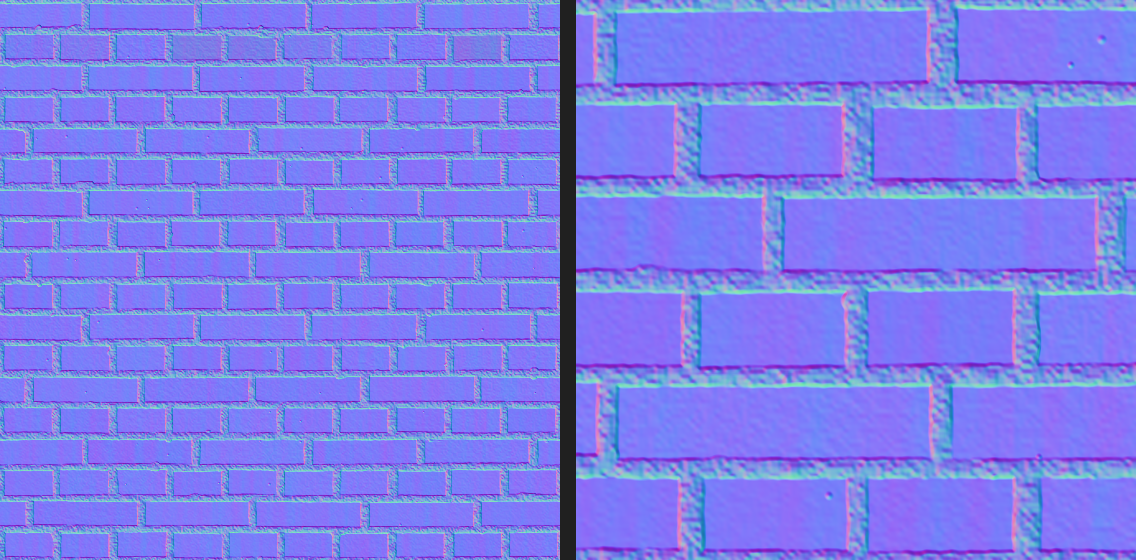
Left: the whole. Right: its middle third, enlarged.
Give the GLSL for this texture map, as a Shadertoy shader.

```glsl
// Tangent-space normal map of a brick wall: courses of long bricks alternate
// with courses of short ones. A height field of rounded boxes and grainy mortar
// is differentiated, then streaks and tilts are added to the normal.

const float ROWS = 18.0;            // courses from bottom to top
const float LONG_COUNT = 5.0;       // bricks across a long course
const float SHORT_COUNT = 10.0;     // bricks across a short course
const float LONG_SHIFT = 0.26;      // joint phase, half a brick more on alternate courses
const float SHORT_SHIFT = 0.015;
const float ROW_SHIFT = 0.015;
const vec2 JOINT = vec2(0.0132, 0.0115);   // mortar width: upright, level
const vec2 JITTER = vec2(0.0022, 0.0012);  // random shift of each brick
const float SKEW = 0.012;           // random rotation of each brick
const float CORNER = 0.0010;
const float BEVEL = 0.0012;         // half width of the sloping edge
const float RELIEF = 0.0021;        // mean brick height above the mortar
const float FILLET = 0.0052;        // reach of the mortar heaped against a brick
const float FILLET_RISE = 0.0009;
const float MORTAR_GRAIN = 0.0021;
const float FACE_GRAIN = 0.00022;
const float WORN_ROW = 16.0;        // course with duller faces
const vec2 STREAK_TILT = vec2(0.23, -0.16);
const vec2 BRICK_TILT = vec2(0.03, 0.06);  // random lean of each brick
const vec2 FACE_TILT = vec2(0.0, -0.05);
const vec2 MORTAR_TILT = vec2(-0.05, 0.18);
const float FACE_LEVEL = 0.96;      // length of the encoded normal
const float MORTAR_LEVEL = 0.82;
const float SLOPE_STEP = 0.0008;    // sampling distance for the slope

float hash(vec2 p) {
    return fract(sin(dot(p, vec2(127.1, 311.7))) * 43758.5453);
}

float noise(vec2 p) {
    vec2 i = floor(p), f = fract(p);
    f = f * f * (3.0 - 2.0 * f);
    return mix(mix(hash(i), hash(i + vec2(1, 0)), f.x),
               mix(hash(i + vec2(0, 1)), hash(i + vec2(1, 1)), f.x), f.y);
}

float signedNoise(vec2 p) { return noise(p) - 0.5; }

// Signed distance to the nearest brick; id receives its column and row.
float brickDistance(vec2 p, out vec2 id) {
    float y = p.y * ROWS + ROW_SHIFT;
    float row = min(floor(y), ROWS - 1.0);
    bool isLong = mod(row, 2.0) > 0.5;
    float count = isLong ? LONG_COUNT : SHORT_COUNT;
    float alternate = mod(row, 4.0) > 2.5 || row > ROWS - 1.5 ? 0.5 : 0.0;
    float x = p.x * count - (isLong ? LONG_SHIFT + alternate : SHORT_SHIFT);
    id = vec2(mod(floor(x), count), row);

    vec2 cell = 1.0 / vec2(count, ROWS);
    vec2 q = (vec2(fract(x), y - row) - 0.5) * cell;
    vec2 random = vec2(hash(id + 3.7), hash(id + 9.2)) - 0.5;
    q -= random * 2.0 * JITTER;
    q.y += q.x * SKEW * (hash(id + 15.4) - 0.5) * 2.0;
    vec2 halfSize = (cell - JOINT) * 0.5 + (hash(id + 21.8) - 0.5) * 0.0012;
    vec2 d = abs(q) - halfSize + CORNER;
    return length(max(d, 0.0)) + min(max(d.x, d.y), 0.0) - CORNER;
}

// Worn outline: fine wobble plus a few larger chips.
float wornDistance(vec2 p, out vec2 id) {
    float chips = smoothstep(0.88, 1.0, noise(p * 43.0)) * 0.004;
    return brickDistance(p, id) + chips + signedNoise(p * 75.0) * 0.0007
         + signedNoise(p * 260.0) * 0.0008;
}

float faceMask(float d) { return smoothstep(BEVEL, -BEVEL, d); }

// Sparse round pits in the brick faces.
float pits(vec2 p) {
    vec2 g = p * 55.0, i = floor(g);
    vec2 center = 0.3 + 0.4 * vec2(hash(i + 5.1), hash(i + 8.3));
    float radius = 0.08 + 0.10 * hash(i + 2.6);
    return step(0.98, hash(i)) * smoothstep(radius, 0.0, length(fract(g) - center));
}

float height(vec2 p) {
    vec2 id;
    float d = wornDistance(p, id);
    float fine = signedNoise(p * 340.0);
    float mortar = MORTAR_GRAIN * (fine + 0.7 * signedNoise(p * 150.0));
    float rough = id.y == WORN_ROW ? 1.8 : 0.7 + 0.6 * hash(id + 31.0);
    float brick = FACE_GRAIN * rough * (fine + signedNoise(p * 150.0)) - 0.0013 * pits(p);
    // Uneven mortar depth breaks up the edge lines.
    float depth = RELIEF * (0.35 + 1.3 * noise(p * 65.0 + 17.0));
    float fillet = FILLET_RISE * smoothstep(FILLET, 0.0, d);
    return mix(mortar + fillet - depth, brick + FILLET_RISE, faceMask(d));
}

void mainImage(out vec4 fragColor, in vec2 fragCoord) {
    vec2 p = fragCoord / iResolution.xy;
    vec2 id;
    float face = faceMask(wornDistance(p, id));

    // Slope of the height field by central differences.
    vec2 e = vec2(SLOPE_STEP, 0.0);
    vec2 slope = vec2(height(p + e.xy) - height(p - e.xy),
                      height(p + e.yx) - height(p - e.yx)) / (2.0 * SLOPE_STEP);

    // Upright streaks that run the height of a brick, and a lean for each brick.
    float seed = hash(id + 47.0) * 60.0;
    float streak = signedNoise(vec2(p.x * 80.0 + seed, p.y * 5.0 + seed))
                 + 0.6 * signedNoise(vec2(p.x * 180.0 + seed, p.y * 9.0));
    vec2 lean = (vec2(hash(id + 53.0), hash(id + 59.0)) - 0.5) * BRICK_TILT;
    vec2 faceTilt = FACE_TILT + STREAK_TILT * streak + lean;

    vec3 normal = normalize(vec3(mix(MORTAR_TILT, faceTilt, face) - slope, 1.0));
    float worn = id.y == WORN_ROW ? 0.16 * hash(id + 61.0) : 0.0;
    normal *= mix(MORTAR_LEVEL, FACE_LEVEL - worn, face);
    fragColor = vec4(0.5 + 0.5 * normal, 1.0);
}
```
